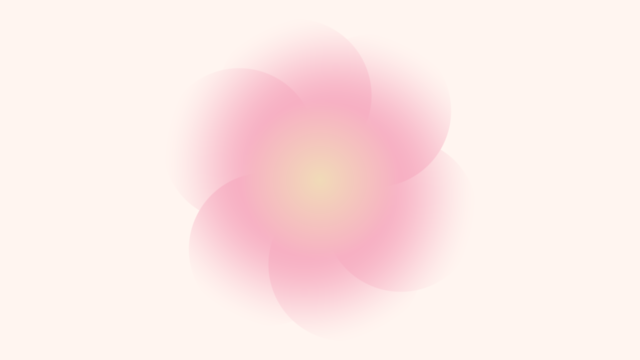
Reproduce this background procedurally as a WebGL 1 fragment shader.

```glsl
precision highp float;
// A soft pink pinwheel flower of six overlapping petals on a cream ground.

uniform vec2 u_resolution;

const vec3 CREAM = vec3(1.0, 0.961, 0.941);
const vec3 PINK  = vec3(0.968, 0.690, 0.765);
const vec3 HONEY = vec3(0.945, 0.855, 0.720);

// Lengths are in canvas heights, angles in radians.
const float PETAL_STEP    = 1.0471976;  // a sixth of a turn
const float FIRST_ANGLE   = 0.785;
const float WOBBLE        = 0.157;      // uneven spacing of the petals
const float WOBBLE_PHASE  = 0.70;
const float PETAL_OFFSET  = 0.245;
const float PETAL_RADIUS  = 0.213;
const float FOCUS_OFFSET  = 0.046;      // sideways shift of each petal's shading
const float FADE_START    = 0.185;
const float FADE_END      = 0.463;
const float CORE_RADIUS   = 0.22;
const float INNER_RADIUS  = 0.06;       // fully pink below the petal roots

vec2 direction(float angle) {
    return vec2(cos(angle), sin(angle));
}

float petalAngle(float index) {
    float angle = FIRST_ANGLE + index * PETAL_STEP;
    return angle + WOBBLE * sin(2.0 * angle - WOBBLE_PHASE);
}

// Pink strength falling off around a focus beside the flower's centre.
float petalTint(vec2 p, float angle) {
    vec2 focus = FOCUS_OFFSET * vec2(sin(angle), -cos(angle));
    return 1.0 - smoothstep(FADE_START, FADE_END, length(p - focus));
}

void main() {
    vec2 p = (gl_FragCoord.xy - 0.5 * u_resolution) / u_resolution.y;
    float edge = 1.0 / u_resolution.y;
    float radius = length(p);

    // Layer nearby petals clockwise to counterclockwise, so each overlaps the last.
    float pixelAngle = atan(p.y, p.x + 1e-6);
    float nearest = floor((pixelAngle - FIRST_ANGLE) / PETAL_STEP + 0.5);
    float tint = 1.0 - smoothstep(INNER_RADIUS, INNER_RADIUS + edge, radius);
    for (int i = -2; i <= 2; i++) {
        float angle = petalAngle(nearest + float(i));
        float rim = length(p - PETAL_OFFSET * direction(angle)) - PETAL_RADIUS;
        float coverage = 1.0 - smoothstep(-edge, edge, rim);
        tint = mix(tint, petalTint(p, angle), coverage);
    }

    // Warm glow at the heart.
    float core = max(1.0 - radius / CORE_RADIUS, 0.0);
    vec3 flower = mix(PINK, HONEY, core);
    gl_FragColor = vec4(mix(CREAM, flower, tint), 1.0);
}
```
